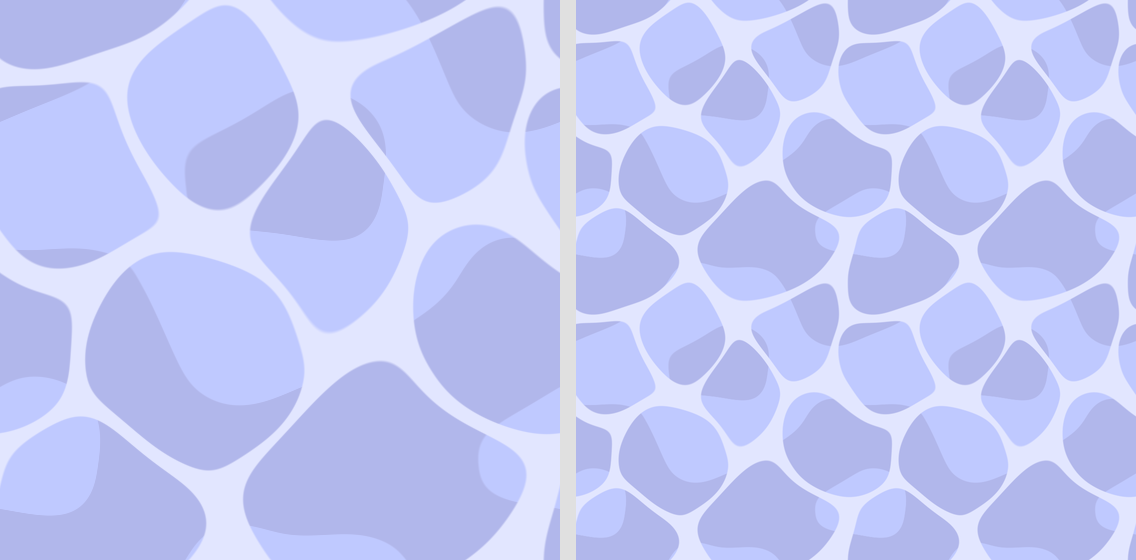
Left, the tile; right, the same tile 2 across and 2 down.
Write a WebGL 1 fragment shader that draws this pattern.

```glsl
precision highp float;
// A pale web of soft-cornered strands over two-tone rounded patches, tiling.
// The web is a warped Voronoi diagram of staggered centres, so its strands run
// diagonally; the patches are the sign of wrapping gradient noise.

uniform vec2 u_resolution;

const vec3 SHADE_COLOR = vec3(0.696, 0.718, 0.920);
const vec3 BLUE_COLOR  = vec3(0.750, 0.788, 1.000);
const vec3 WEB_COLOR   = vec3(0.887, 0.902, 1.000);

const vec2 GRID = vec2(2.0, 4.0);    // columns and rows of web cells
const vec2 GRID_ORIGIN = vec2(0.125);
const float SCATTER = 0.08;          // how far each centre leaves the grid
const float STRAND_HALF_WIDTH = 0.0105;
const float WIDTH_VARIATION = 1.3;
const float CORNER_ROUNDING = 0.030; // fillet size where strands meet
const float WARP_REPEATS = 3.0;
const float WARP_AMOUNT = 0.11;
const float PATCH_REPEATS = 3.0;
const float PATCH_LEVEL = 0.030;     // raises the share of the darker tone
const float PATCH_SLOPE = 3.5;       // typical steepness of the patch field
const float TAU = 6.2832;

// Random unit vector for a lattice point.
vec2 randomDirection(vec2 p) {
  float angle = TAU * fract(sin(dot(p, vec2(127.1, 311.7))) * 43758.547);
  return vec2(cos(angle), sin(angle));
}

// Dot of a random gradient with the offset to its lattice corner.
float cornerSlope(vec2 lattice, vec2 offset, float period, float seed) {
  vec2 wrapped = floor(mod(lattice + 0.5, period));
  return dot(randomDirection(wrapped + seed), offset);
}

// Gradient noise that repeats over the unit square.
float wrapNoise(vec2 uv, float period, float seed) {
  vec2 p = uv * period;
  vec2 i = floor(p);
  vec2 f = p - i;
  vec2 u = f * f * f * (f * (f * 6.0 - 15.0) + 10.0);
  vec2 e = vec2(1.0, 0.0);
  float low = mix(cornerSlope(i, f, period, seed),
                  cornerSlope(i + e.xy, f - e.xy, period, seed), u.x);
  float high = mix(cornerSlope(i + e.yx, f - e.yx, period, seed),
                   cornerSlope(i + e.xx, f - e.xx, period, seed), u.x);
  return mix(low, high, u.y);
}

// Cell centre on the canvas; every other row is shifted by half a column.
vec2 cellCentre(vec2 id) {
  vec2 wrapped = floor(mod(id + 0.5, GRID));
  vec2 stagger = vec2(0.5 * mod(wrapped.y, 2.0), 0.0);
  return GRID_ORIGIN + (id + stagger) / GRID
       + SCATTER * randomDirection(wrapped + 7.0);
}

// Distance to the cell border, smoothly joined at the corners.
float borderDistance(vec2 uv) {
  vec2 base = floor((uv - GRID_ORIGIN) * GRID);
  vec2 nearest = vec2(9.0);
  for (int y = -3; y <= 3; y++) {
    for (int x = -2; x <= 2; x++) {
      vec2 toCentre = cellCentre(base + vec2(x, y)) - uv;
      if (dot(toCentre, toCentre) < dot(nearest, nearest)) nearest = toCentre;
    }
  }
  float sum = 0.0;
  for (int y = -3; y <= 3; y++) {
    for (int x = -2; x <= 2; x++) {
      vec2 toCentre = cellCentre(base + vec2(x, y)) - uv;
      vec2 across = toCentre - nearest;
      if (dot(across, across) > 0.0001) {
        float edge = dot(0.5 * (toCentre + nearest), normalize(across));
        sum += exp(-edge / CORNER_ROUNDING);
      }
    }
  }
  return -CORNER_ROUNDING * log(max(sum, 1e-9));
}

void main() {
  vec2 uv = gl_FragCoord.xy / u_resolution;
  float pixel = 1.0 / min(u_resolution.x, u_resolution.y);

  // Patches: subtracting a half-shifted copy keeps both tones balanced.
  float field = wrapNoise(uv, PATCH_REPEATS, 31.0)
              - wrapNoise(uv + 0.5, PATCH_REPEATS, 31.0) - PATCH_LEVEL;
  float blur = pixel * PATCH_SLOPE;
  vec3 color = mix(SHADE_COLOR, BLUE_COLOR, smoothstep(-blur, blur, field));

  // Web: bend the cells, then keep a band of varying width at their borders.
  vec2 warp = vec2(wrapNoise(uv, WARP_REPEATS, 53.0),
                   wrapNoise(uv, WARP_REPEATS, 71.0));
  float variation = 1.0 + WIDTH_VARIATION * wrapNoise(uv, 3.0, 89.0);
  float outside = borderDistance(uv + WARP_AMOUNT * warp)
                - STRAND_HALF_WIDTH * variation;
  color = mix(WEB_COLOR, color, smoothstep(-pixel, pixel, outside));

  gl_FragColor = vec4(color, 1.0);
}
```
